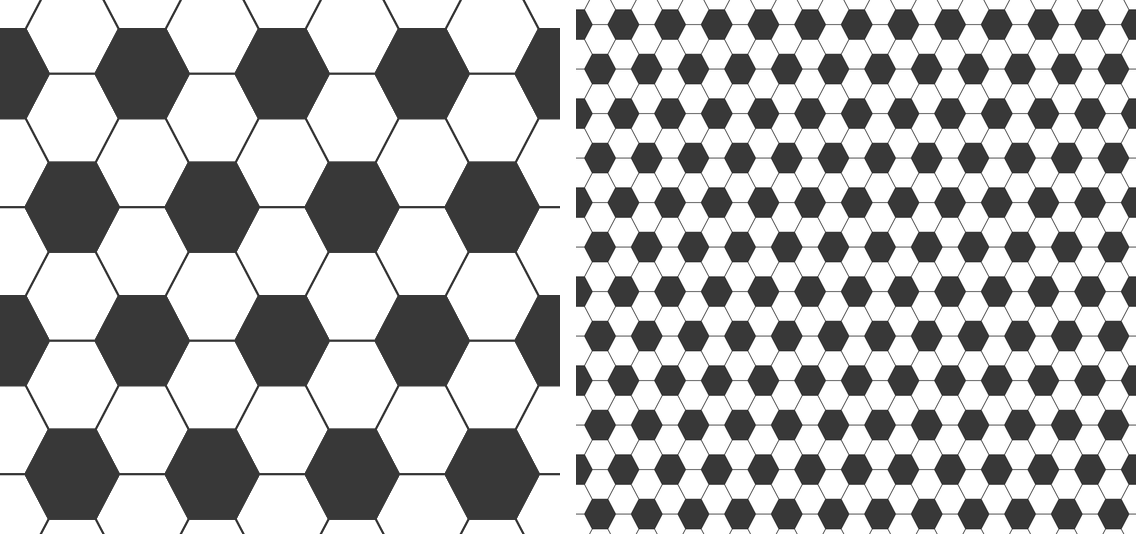
Left: one tile. Right: repeated 3 by 3.
Give the GLSL for this pattern, as a Shadertoy shader.

```glsl
const vec2 REPEATS = vec2(4.0, 2.0);
const float ROW = 61.0 / 96.0;               // hexagon height, in repeat widths
const vec2 CELL = vec2(1.0, 3.0 * ROW);      // one repeat: two dark, four white hexagons
const vec2 FIRST_CENTER = vec2(3.0, 265.0) / 192.0;
const float HALF_LINE = 1.5 / 192.0;
const vec3 WHITE = vec3(1.0);
const vec3 FILL = vec3(0.22);
const vec3 SEAM = vec3(0.19);

// Signed distance to a flat-topped hexagon with corners on the x axis
float hexagon(vec2 p, float halfWidth, float halfHeight) {
    vec2 q = abs(p);
    vec2 slope = normalize(vec2(halfHeight, 0.5 * halfWidth));
    return max(q.y - halfHeight, dot(q - vec2(halfWidth, 0.0), slope));
}

// Offset from the nearest point of a rectangular grid
vec2 repeatGrid(vec2 p, vec2 period) {
    return (fract(p / period + 0.5) - 0.5) * period;
}

// Hexagons on a grid and on its half-shifted copy
float hexagonField(vec2 p, vec2 period) {
    float a = hexagon(repeatGrid(p, period), 1.0 / 3.0, 0.5 * ROW);
    float b = hexagon(repeatGrid(p + 0.5 * period, period), 1.0 / 3.0, 0.5 * ROW);
    return min(a, b);
}

float coverage(float d, float pixel) {
    return clamp(0.5 - d / pixel, 0.0, 1.0);
}

void mainImage(out vec4 fragColor, in vec2 fragCoord) {
    vec2 p = fragCoord / iResolution.xy * REPEATS * CELL - FIRST_CENTER;
    float pixel = REPEATS.x / iResolution.x;

    // Seams around every hexagon
    float seam = -hexagonField(p, vec2(1.0, ROW)) - HALF_LINE;
    vec3 color = mix(WHITE, SEAM, coverage(seam, pixel));

    // Every third hexagon of a column is dark, out to the edge of its seam
    float dark = hexagonField(p, CELL) - HALF_LINE;
    color = mix(color, FILL, coverage(dark, pixel));

    fragColor = vec4(color, 1.0);
}
```
